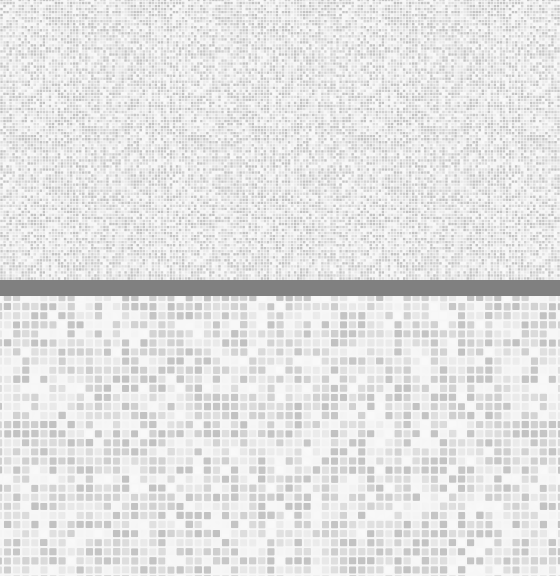
Top, the full canvas; bottom, a detail of the centre.
Give the GLSL for this pattern, as a Shadertoy shader.

```glsl
float hash(vec2 p) {
    return fract(sin(dot(p, vec2(127.1, 311.7))) * 43758.5453);
}

float roundedBox(vec2 p, vec2 halfSize, float radius) {
    vec2 q = abs(p) - halfSize + radius;
    return length(max(q, 0.0)) + min(max(q.x, q.y), 0.0) - radius;
}

float mosaic(vec2 p, float blur) {
    // The random shades recur in blocks of 56 tiles
    vec2 cell = mod(floor(p), 56.0);
    vec2 local = fract(p) - 0.5;

    // Slightly uneven tile sizes and positions
    vec2 jitter = vec2(hash(cell + 7.3), hash(cell + 19.1)) - 0.5;
    vec2 halfSize = vec2(0.395) + 0.03 * jitter.yx;
    float dist = roundedBox(local - 0.04 * jitter, halfSize, 0.1);

    // Five grey levels with a little glaze variation
    float level = floor(hash(cell) * 5.0) / 4.0;
    float shade = mix(0.77, 0.965, level);
    shade += 0.025 * (hash(cell + 31.7) - 0.5);
    shade += 0.015 * dot(local, jitter);

    float coverage = 1.0 - smoothstep(-blur, blur, dist);
    return mix(0.97, shade, coverage);
}

void mainImage(out vec4 fragColor, in vec2 fragCoord) {
    // 185 tiles across, 92.5 down
    float tilesPerPixel = 92.5 / iResolution.y;

    // Average a 4 by 4 grid of samples to resolve the fine grout
    float grey = 0.0;
    for (int y = 0; y < 4; y++) {
        for (int x = 0; x < 4; x++) {
            vec2 offset = (vec2(x, y) + 0.5) / 4.0 - 0.5;
            grey += mosaic((fragCoord + offset) * tilesPerPixel, tilesPerPixel / 8.0);
        }
    }
    fragColor = vec4(vec3(grey / 16.0), 1.0);
}
```
